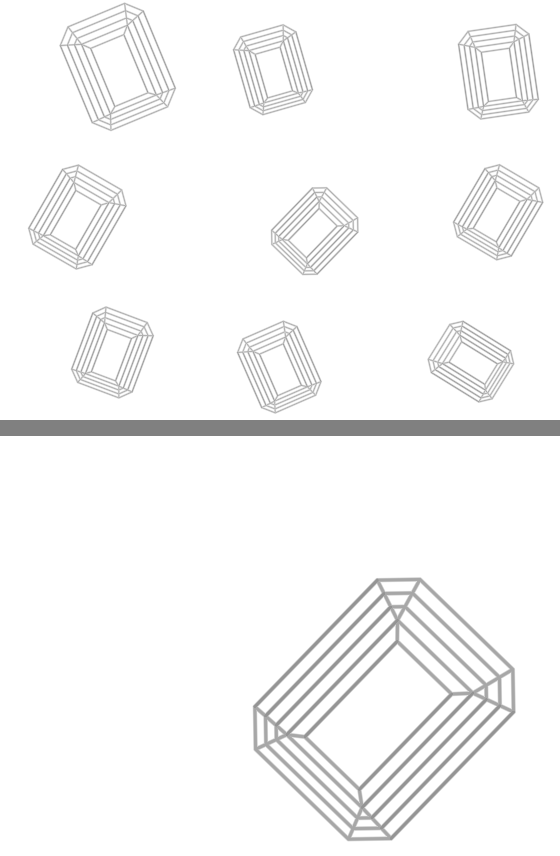
Top: the whole. Bottom: its middle third, enlarged.
Give the GLSL for this pattern, as a Shadertoy shader.

```glsl
// Scattered emerald-cut gems drawn as thin grey facet lines on white.
#define GRID vec2(3.0, 3.0)          // gems across and up
#define SEED 23.0                    // changes the scatter
#define HALF_SIZE vec2(0.085, 0.106) // gem half width and height (canvas height = 1)
#define CORNER_CUT 0.027             // bevel of the outer corners
#define GIRDLE_INSET 0.038           // inset where the bevel closes to a point
#define TABLE_INSET 0.051            // inset of the flat centre facet
#define SIZE_RANGE vec2(0.84, 1.27)  // smallest and largest gem
#define MAX_TILT 1.05                // radians either way
#define LINE_HALF_WIDTH 0.00148
#define INK vec3(0.58)
#define PAPER vec3(1.0)

const int RINGS = 5;

vec4 hash42(vec2 p) {
    vec4 h = fract(p.xyxy * vec4(0.1031, 0.1030, 0.0973, 0.1099));
    h += dot(h, h.wzxy + 33.33);
    return fract((h.xxyz + h.yzzw) * h.zywx);
}

mat2 rotation(float angle) {
    float c = cos(angle), s = sin(angle);
    return mat2(c, s, -s, c);
}

float segmentDistance(vec2 p, vec2 a, vec2 b) {
    vec2 pa = p - a, ba = b - a;
    return length(pa - ba * clamp(dot(pa, ba) / dot(ba, ba), 0.0, 1.0));
}

// Distances to the strong lines (x: long sides) and the faint lines (y: ends, bevels, ridges).
vec2 gemLines(vec2 p, float size) {
    vec2 halfSize = HALF_SIZE * size;
    // The lower end is steeper, so its steps lie closer together.
    vec2 slope = vec2(1.0, p.y < 0.0 ? 0.76 : 1.06) * size;
    // Fold to one quadrant, measured inward from the outer corner.
    vec2 q = halfSize - abs(p);

    vec2 nearest = vec2(1e3);
    for (int i = 0; i < RINGS; i++) {
        float step01 = float(i) / float(RINGS - 2);
        float inset = i == RINGS - 1 ? TABLE_INSET : GIRDLE_INSET * step01;
        float cut = CORNER_CUT * size * max(1.0 - step01, 0.0);
        vec2 corner = inset * slope;
        vec2 sideEnd = corner + vec2(0.0, cut);
        vec2 topEnd = corner + vec2(cut, 0.0);
        nearest.x = min(nearest.x, segmentDistance(q, sideEnd, vec2(corner.x, halfSize.y)));
        nearest.y = min(nearest.y, segmentDistance(q, topEnd, vec2(halfSize.x, corner.y)));
        if (cut > 0.001) nearest.y = min(nearest.y, segmentDistance(q, sideEnd, topEnd));
    }

    // Ridges from the bevel to the girdle point and on to the table.
    vec2 girdle = GIRDLE_INSET * slope;
    float bevel = CORNER_CUT * size;
    nearest.y = min(nearest.y, segmentDistance(q, vec2(0.0, bevel), girdle));
    nearest.y = min(nearest.y, segmentDistance(q, vec2(bevel, 0.0), girdle));
    nearest.y = min(nearest.y, segmentDistance(q, girdle, TABLE_INSET * slope));
    return nearest;
}

void mainImage(out vec4 fragColor, in vec2 fragCoord) {
    float pixel = 1.0 / iResolution.y;
    vec2 p = fragCoord * pixel;
    vec2 cellSize = vec2(iResolution.x * pixel, 1.0) / GRID;

    // One gem per cell, with random place, size and tilt.
    vec2 cell = floor(p / cellSize);
    vec4 rnd = hash42(cell * 7.0 + SEED);
    float size = mix(SIZE_RANGE.x, SIZE_RANGE.y, rnd.z * rnd.z * rnd.z);
    float reach = size * length(HALF_SIZE - vec2(CORNER_CUT, 0.0));
    vec2 slack = max(0.5 * cellSize - reach, 0.0) * 0.85;
    vec2 centre = (cell + 0.5) * cellSize + slack * (rnd.xy * 2.0 - 1.0);
    vec2 local = rotation(MAX_TILT * (rnd.w * 2.0 - 1.0)) * (p - centre);

    // Soft strokes, the long sides darkest.
    vec2 lines = gemLines(local, size);
    vec2 stroke = 1.0 - smoothstep(LINE_HALF_WIDTH - pixel, LINE_HALF_WIDTH + pixel, lines);
    float ink = max(stroke.x, stroke.y * 0.82);
    fragColor = vec4(mix(PAPER, INK, ink), 1.0);
}
```
